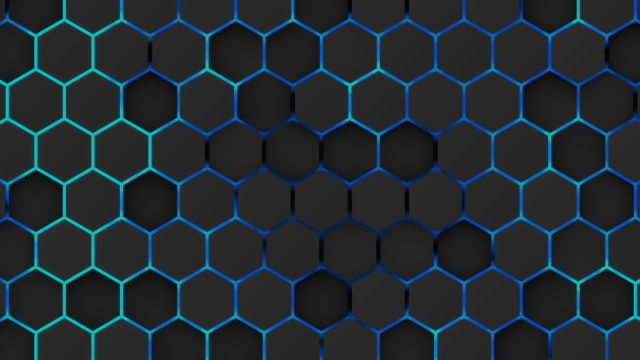
Reproduce this pattern procedurally as a Shadertoy shader.

```glsl
// Dark hexagonal tiles at mixed heights, with blue to cyan light in the gaps.
// The nearest hexagon centre gives the cell; a loop over its six sides finds
// the gap distance, the shadows of higher neighbours and the shaded joints.

const float TILE = 0.1586;                      // width across flats
const vec2 STEP = TILE * vec2(0.5, 0.8660254);  // spacing of doubled cell ids

float hash(vec2 id) {
    uvec2 u = uvec2(ivec2(id) + 512);
    uint h = u.x * 1597334677u ^ u.y * 3812015801u;
    h = (h ^ (h >> 15)) * 2246822519u;
    h = (h ^ (h >> 13)) * 3266489917u;
    return float((h ^ (h >> 16)) & 65535u) / 65535.0;
}

float noise(vec2 p) {
    vec2 i = floor(p), f = fract(p);
    f = f * f * (3.0 - 2.0 * f);
    return mix(mix(hash(i), hash(i + vec2(1, 0)), f.x),
               mix(hash(i + vec2(0, 1)), hash(i + vec2(1, 1)), f.x), f.y);
}

// Centres are the points whose two id parts are both even or both odd.
vec2 nearestCell(vec2 p) {
    vec2 q = p / STEP;
    vec2 even = 2.0 * floor(q * 0.5 + 0.5);
    vec2 odd = 2.0 * floor(q * 0.5) + 1.0;
    return length(p - even * STEP) < length(p - odd * STEP) ? even : odd;
}

// Height from 0 (sunken) to 1 (raised)
float tileHeight(vec2 id) {
    return smoothstep(0.22, 0.5, hash(id + 37.0));
}

// Light strength: strong near the left, weak around the middle
float lightHeat(vec2 p) {
    vec2 left = vec2((p.x - 0.19) / 0.17, 0.0);
    vec2 middle = (p - vec2(0.84, 0.35)) / vec2(0.32, 0.38);
    return 0.85 * noise(p * 5.0 + 11.0) + 0.6 * exp(-dot(left, left))
         - 0.38 * exp(-dot(middle, middle));
}

vec3 lightColor(float heat) {
    vec3 c = mix(vec3(0.02, 0.13, 0.32), vec3(0.01, 0.28, 0.72), smoothstep(0.0, 0.35, heat));
    c = mix(c, vec3(0.02, 0.48, 0.78), smoothstep(0.35, 0.65, heat));
    return mix(c, vec3(0.01, 0.76, 0.77), smoothstep(0.6, 0.85, heat));
}

void mainImage(out vec4 fragColor, in vec2 fragCoord) {
    vec2 p = fragCoord / iResolution.y;
    float aa = 0.8 / iResolution.y;
    vec2 grid = p - vec2(0.0995, 0.442);
    vec2 id = nearestCell(grid);
    vec2 local = grid - id * STEP;
    float height = tileHeight(id);

    // Nearest and second sides, plus shadows from higher neighbours
    float gap = 1.0, second = 1.0, shade = 1.0;
    vec2 side = vec2(0), sideId = vec2(0);
    for (int k = 0; k < 6; k++) {
        float angle = float(k) * 1.0471976;
        vec2 dir = vec2(cos(angle), sin(angle));
        vec2 offset = floor(dir * TILE / STEP + 0.5);
        float d = 0.5 * TILE - dot(local, dir);
        float drop = max(tileHeight(id + offset) - height, 0.0);
        shade *= 1.0 - drop * (0.52 + 0.16 * dir.y) * exp(-max(d, 0.0) / 0.022);
        if (d < gap) {
            second = gap;
            gap = d;
            side = dir;
            sideId = id * 2.0 + offset;
        } else {
            second = min(second, d);
        }
    }

    // Tile face: soft slope of tone, slight variation, darker when sunken
    float tone = 0.143 + 0.012 * (hash(id + 91.0) - 0.5) + 0.012 * height;
    tone += (local.y - local.x) / TILE * mix(-0.02, 0.012, height);
    tone *= shade * mix(0.92, 1.0, height);
    vec3 color = vec3(tone, tone, tone * 1.01);

    // Lit gap, brighter where three tiles meet
    float heat = lightHeat(p);
    float corner = 1.0 - smoothstep(0.004, 0.026, second);
    vec3 light = lightColor(heat + 0.22 * corner);
    color += light * 0.1 * exp(-max(gap - 0.004, 0.0) / 0.005) * smoothstep(0.1, 0.8, heat);

    // Upright joints fall into shadow where the light is weak
    float upright = smoothstep(0.8, 0.95, abs(side.x));
    float blocked = upright * (1.0 - smoothstep(0.22, 0.36, heat + 0.25 * (hash(sideId) - 0.5)));
    blocked *= 1.0 - 0.7 * corner;
    light = mix(light, vec3(0.02, 0.022, 0.03), blocked);
    float halfWidth = mix(0.0042, 0.0062, blocked);
    color = mix(color, light, 1.0 - smoothstep(halfWidth - aa, halfWidth + aa, gap));

    fragColor = vec4(color, 1.0);
}
```
